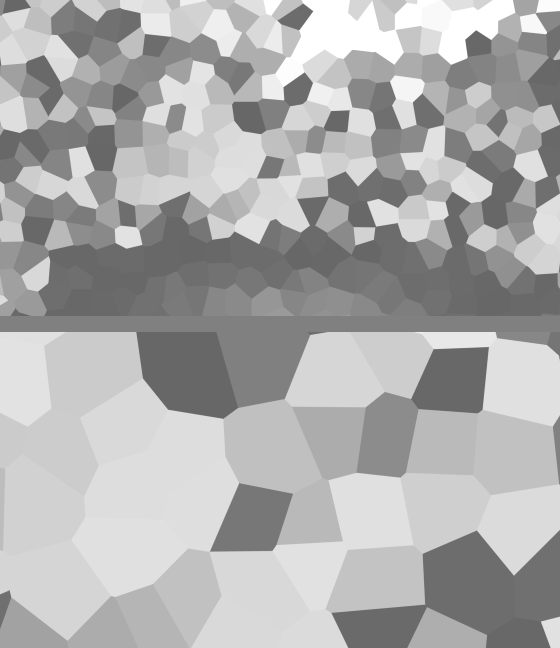
Top, the full canvas; bottom, a detail of the centre.
This texture is drawn by a Shadertoy shader. Its source:

```glsl
vec2 hash2(vec2 cell) {
    vec2 k = vec2(dot(cell, vec2(127.1, 311.7)), dot(cell, vec2(269.5, 183.3)));
    return fract(sin(k) * 43758.5);
}

// Grey of one facet, from its site in units of the canvas height
float facetShade(vec2 site, vec2 cell, float aspect) {
    vec2 rnd = hash2(cell + 57.0);

    // Calm dome at the bottom, ringed by a dark band
    float dome = length((site - vec2(0.53 * aspect, 0.0)) / vec2(0.68, 0.2));
    float unrest = smoothstep(0.95, 1.55, dome);

    // Layered sines group the facets into patches
    float patches = sin(site.x * 10.0 + 2.0 * sin(site.y * 8.0))
                  + sin(site.y * 15.0 - site.x * 5.0 + 1.5 * sin(site.x * 9.0));
    float phase = 1.7 + 1.35 * pow(dome, 1.3) + 1.1 * unrest * patches
                + mix(0.4, 4.2, unrest) * (rnd.x - 0.5);
    float shade = 0.645 + 0.24 * cos(phase);

    // White glow at the top, skipped by a few facets
    vec2 toGlow = (site - vec2(0.64 * aspect, 1.02)) / vec2(0.8, 0.4);
    float glow = 1.0 - smoothstep(0.3, 1.0, length(toGlow));
    return min(shade + 0.34 * glow * step(0.08, rnd.y), 1.0);
}

void mainImage(out vec4 fragColor, in vec2 fragCoord) {
    const float rows = 13.5;
    float aspect = iResolution.x / iResolution.y;
    vec2 p = fragCoord / iResolution.y * rows;
    vec2 base = floor(p);

    // Nearest and second nearest sites
    float nearDist = 1e3, nextDist = 1e3;
    vec2 nearCell = base, nextCell = base, nearOff = vec2(0.0), nextOff = vec2(1.0);
    for (int j = -2; j <= 2; j++) {
        for (int i = -2; i <= 2; i++) {
            vec2 cell = base + vec2(i, j);
            vec2 off = cell + 0.5 + 0.8 * (hash2(cell) - 0.5) - p;
            float dist = dot(off, off);
            if (dist < nearDist) {
                nextDist = nearDist; nextCell = nearCell; nextOff = nearOff;
                nearDist = dist; nearCell = cell; nearOff = off;
            } else if (dist < nextDist) {
                nextDist = dist; nextCell = cell; nextOff = off;
            }
        }
    }

    // Blend the two facets across their shared edge
    float edge = dot(0.5 * (nearOff + nextOff), normalize(nextOff - nearOff));
    float blur = 0.7 * rows / iResolution.y;
    float nearShade = facetShade((p + nearOff) / rows, nearCell, aspect);
    float nextShade = facetShade((p + nextOff) / rows, nextCell, aspect);
    float grey = mix(nextShade, nearShade, smoothstep(-blur, blur, edge));
    fragColor = vec4(vec3(grey), 1.0);
}
```
